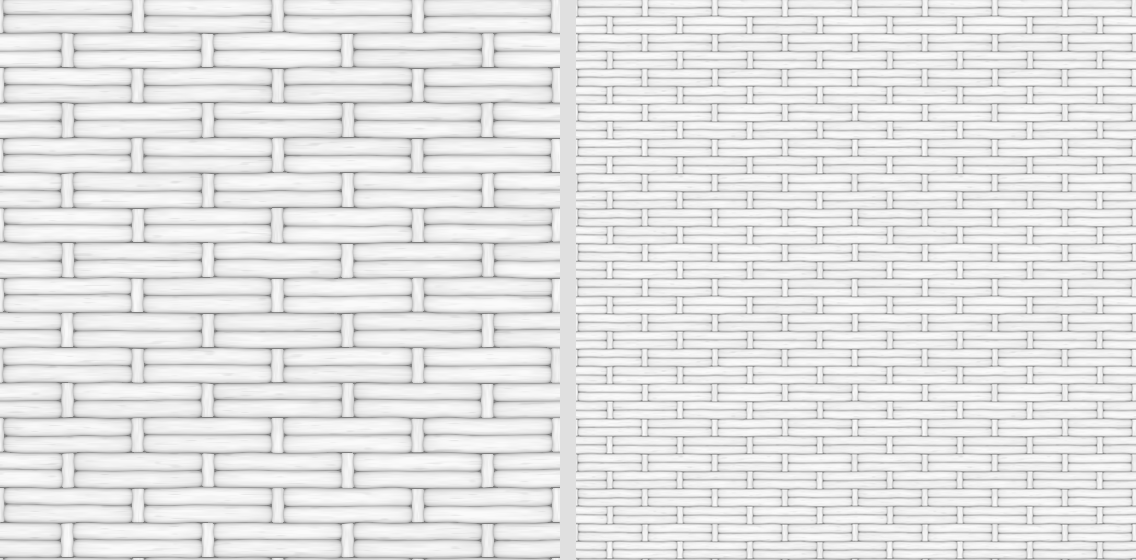
Left: one tile. Right: repeated 2 by 2.
A Shadertoy shader for this texture:

```glsl
// Pale woven wicker: sixteen rows of paired horizontal canes, tied by short
// upright posts that shift half a step on every other row. Canes and posts are
// shaded as rounded rods, with contact shadows and fine wrapping wood grain.

float hash(vec2 p) {
    return fract(sin(dot(p, vec2(127.1, 311.7))) * 43758.5);
}

// Value noise over the unit canvas, repeating after "cells" lattice cells
float tileNoise(vec2 uv, vec2 cells) {
    vec2 p = uv * cells, i = floor(p), f = fract(p);
    f = f * f * (3.0 - 2.0 * f);
    vec2 a = mod(i, cells), b = mod(i + 1.0, cells);
    return mix(mix(hash(a), hash(vec2(b.x, a.y)), f.x),
               mix(hash(vec2(a.x, b.y)), hash(b), f.x), f.y);
}

// Streaky fibres: a fine and a coarse layer, centred on zero
float grain(vec2 uv, vec2 cells) {
    return 0.6 * tileNoise(uv, cells) + 0.4 * tileNoise(uv, floor(cells * 0.4)) - 0.5;
}

float roundedBox(vec2 p, vec2 halfSize, float radius) {
    vec2 q = abs(p) - halfSize + radius;
    return length(max(q, 0.0)) + min(max(q.x, q.y), 0.0) - radius;
}

void mainImage(out vec4 fragColor, in vec2 fragCoord) {
    vec2 uv = fragCoord / iResolution.xy;
    float pixel = 16.0 / iResolution.y;

    // Row layout, with a slight hand-made wobble; lengths are in row heights
    float height = uv.y * 16.0 - 0.0625 + 0.04 * (tileNoise(uv, vec2(20.0, 16.0)) - 0.5);
    float row = mod(floor(height), 16.0);
    float y = fract(height);
    float along = uv.x * 4.0 - 0.484 - 0.5 * mod(row, 2.0);
    float postId = mod(floor(along + 0.5), 4.0);
    float spanId = mod(floor(along), 4.0);
    float span = fract(along);

    // Post outline: a little wider at its ends and its middle
    vec2 q = vec2((fract(along + 0.5) - 0.5) * 4.0, y - 0.5);
    q.x += 0.03 * (hash(vec2(postId, row + 40.0)) - 0.5);
    float halfWidth = 0.172 + 0.012 * cos(12.566 * q.y);
    float post = roundedBox(q, vec2(halfWidth, 0.49), 0.06);
    float beside = max(abs(q.x) - halfWidth, 0.0);

    // Two canes per span, split by a gap that drifts and tilts
    vec2 id = vec2(spanId, row);
    float gap = 0.5 + 0.05 * (hash(id + 7.0) - 0.5)
              + 0.05 * (hash(id + 19.0) - 0.5) * (span - 0.5);
    float upper = step(gap, y);
    float across = mix(y / gap, (y - gap) / (1.0 - gap), upper) * 2.0 - 1.0;
    float outer = step(0.0, across * (upper * 2.0 - 1.0));
    float v = min(abs(across) * (1.0 + 0.22 * exp(-beside / 0.06)), 1.08);

    // Cane shading, darker along the outer edges of the pair
    float shade = 0.965 - mix(0.21, 0.24, outer) * pow(v, 3.6) - 0.11 * pow(v, 16.0);
    shade += 0.025 * (hash(id + vec2(31.0 * upper, 53.0)) - 0.5);
    shade += 0.055 * grain(uv, vec2(48.0, 400.0));
    float fibre = tileNoise(uv, vec2(32.0, 300.0));
    shade -= 0.05 * smoothstep(0.8, 1.0, fibre);

    // Shadows cast beside the post
    shade -= 0.15 * exp(-beside / 0.05) + 0.05 * exp(-beside / 0.3);

    // Post shading with vertical fibres and dimmed ends
    float u = min(abs(q.x) / halfWidth, 1.0);
    float postShade = 0.95 - 0.2 * pow(u, 3.5) - 0.16 * pow(abs(q.y) * 2.0, 12.0);
    postShade += 0.08 * grain(uv, vec2(400.0, 64.0));
    postShade += 0.02 * (hash(vec2(postId, row + 80.0)) - 0.5);

    shade = mix(shade, postShade, smoothstep(pixel, -pixel, post * 1.5));
    fragColor = vec4(vec3(clamp(shade, 0.5, 0.98)), 1.0);
}
```
